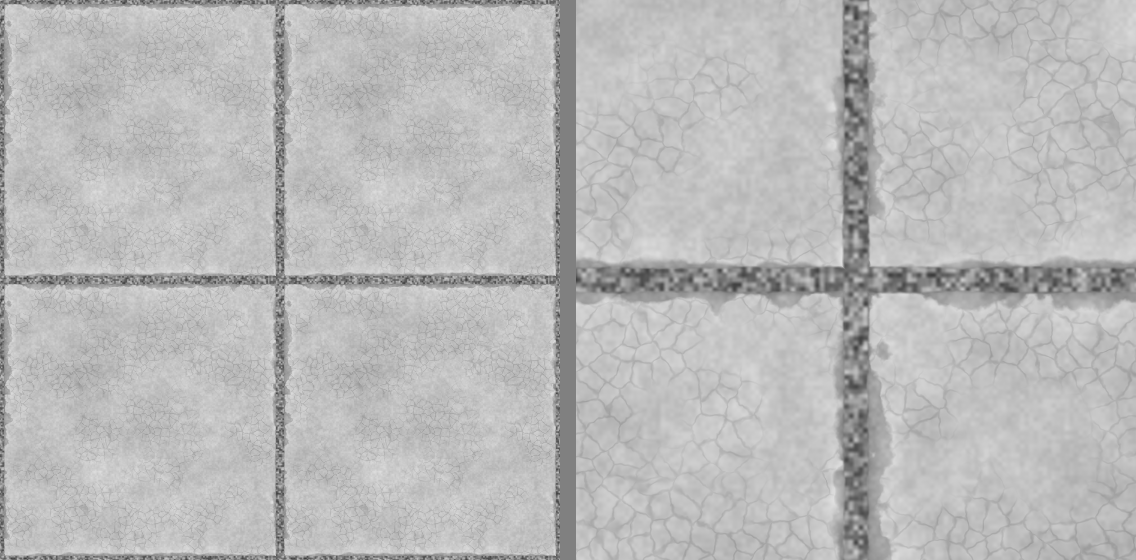
Left: the whole. Right: its middle third, enlarged.
Give the GLSL for this texture, as a Shadertoy shader.

```glsl
const float REPEATS = 2.0;          // tiles across and down
const float GROUT_HALF = 0.0145;    // half joint width, in tiles
const float FACE_TONE = 0.758;
const float FRINGE_TONE = 0.62;
const float GROUT_TONE = 0.51;
const float CHIP_TONE = 0.9;
const float BLOTCH = 0.15;          // broad tone variation
const float GRAIN = 0.10;           // fine tone variation
const float CRACK_CELLS = 38.0;
const float CRACK_DEPTH = 0.075;
const float RIM_WIDTH = 0.028;
const float CHIP_WIDTH = 0.009;

// Per side: left, right, bottom, top
const vec4 WEAR = vec4(0.024, 0.014, 0.009, 0.018);
const vec4 RIM = vec4(0.055, 0.035, 0.045, 0.045);
const vec4 CHIPS = vec4(0.25, 0.9, 0.45, 0.8);

float hash(vec2 p) {
    vec3 q = fract(p.xyx * 0.1031);
    q += dot(q, q.yzx + 33.33);
    return fract((q.x + q.y) * q.z);
}

// Value noise that wraps once per tile
float noise(vec2 p, float cells) {
    p *= cells;
    vec2 i = floor(p), f = p - i;
    f = f * f * (3.0 - 2.0 * f);
    vec2 a = mod(i, cells) + cells, b = mod(i + 1.0, cells) + cells;
    return mix(mix(hash(a), hash(vec2(b.x, a.y)), f.x),
               mix(hash(vec2(a.x, b.y)), hash(b), f.x), f.y);
}

float fbm(vec2 p, float cells) {
    float sum = 0.0, weight = 0.5;
    for (int k = 0; k < 5; k++) {
        sum += weight * noise(p, cells);
        cells *= 2.0;
        weight *= 0.55;
    }
    return sum / 1.055;
}

// Gap between the two nearest cell points: zero along cell borders
float cellGap(vec2 p, float cells) {
    p *= cells;
    vec2 base = floor(p);
    float nearest = 9.0, second = 9.0;
    for (int y = -1; y <= 1; y++)
    for (int x = -1; x <= 1; x++) {
        vec2 cell = base + vec2(x, y);
        vec2 id = mod(cell, cells);
        vec2 site = cell + vec2(hash(id + 17.0), hash(id + 71.0));
        float d = distance(p, site);
        second = min(second, max(nearest, d));
        nearest = min(nearest, d);
    }
    return second - nearest;
}

float minSide(vec4 s) {
    return min(min(s.x, s.y), min(s.z, s.w));
}

void mainImage(out vec4 fragColor, in vec2 fragCoord) {
    vec2 p = fract(fragCoord / iResolution.xy * REPEATS);
    float pixel = REPEATS / iResolution.y;

    float broad = fbm(p, 6.0);
    float ragged = fbm(p, 24.0);
    float grain = 0.5 * (noise(p, 92.0) + noise(p, 187.0));

    // Distances inward from the joints and from the worn edges
    vec4 sides = vec4(p.x, 1.0 - p.x, p.y, 1.0 - p.y) - GROUT_HALF;
    float wobble = max(0.0, 0.6 + 2.2 * (broad - 0.5) + 2.4 * (ragged - 0.5));
    vec4 worn = sides - WEAR * wobble;
    float edge = minSide(worn);

    // Glazed face with mottling and fine grain
    float face = FACE_TONE + BLOTCH * (broad - 0.5) + GRAIN * (grain - 0.5);
    face += 0.05 * (ragged - 0.5);

    // Crackle, fading in and out across the face
    vec2 warp = vec2(ragged, fbm(p, 20.0)) - 0.5;
    float gap = cellGap(p + 0.03 * warp, CRACK_CELLS);
    float crack = 1.0 - smoothstep(0.0, max(0.18, 1.5 * pixel * CRACK_CELLS), gap);
    face -= CRACK_DEPTH * crack * smoothstep(0.25, 0.7, noise(p, 13.0));

    // Pale rim and bright chips
    face += dot(RIM, exp(-max(worn, 0.0) / RIM_WIDTH));
    float chip = dot(CHIPS, exp(-abs(worn) / CHIP_WIDTH));
    chip *= smoothstep(0.5, 0.85, noise(p, 68.0)) * smoothstep(0.3, 0.6, noise(p, 11.0));

    // Smeared fringe, darkest next to the joint
    float inset = minSide(sides);
    float fringe = FRINGE_TONE + 0.25 * (ragged - 0.5) + 0.12 * (grain - 0.5);
    fringe -= 0.09 * exp(-max(inset, 0.0) / 0.004);

    // Sandy grout
    float sand = 0.65 * noise(p, 173.0) + 0.35 * noise(p, 111.0);
    float grout = GROUT_TONE + 0.6 * (sand - 0.5);

    // Layers
    float soft = max(0.004, pixel);
    float tone = mix(fringe, face, smoothstep(-soft, soft, edge));
    tone = mix(tone, CHIP_TONE, clamp(chip, 0.0, 0.8));
    float joint = inset + 0.006 * (ragged - 0.5);
    tone = mix(grout, tone, smoothstep(-0.5 * soft, 0.5 * soft, joint));
    fragColor = vec4(vec3(clamp(tone, 0.0, 1.0)), 1.0);
}
```
